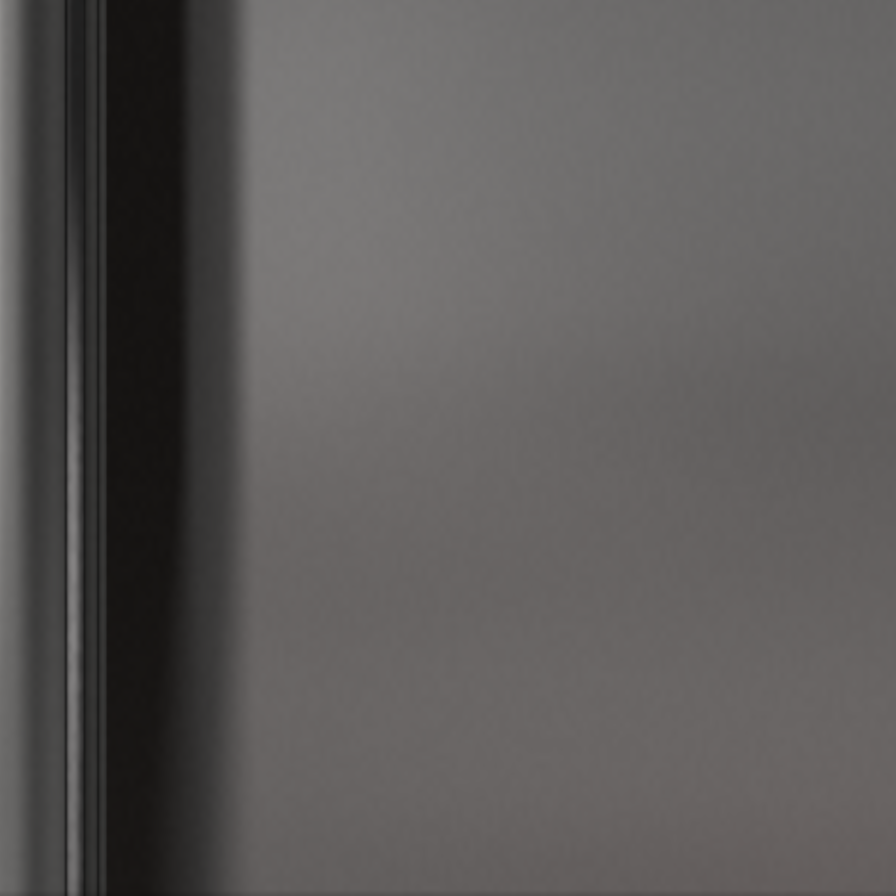
Reproduce this texture procedurally as a three.js fragment shader.

```glsl
// Brushed dark metal panel beside a vertical black groove and a polished trim.
#define TRIM_LEFT 0.0735
#define TRIM_RIGHT 0.0935
#define GROOVE_LEFT 0.119
#define GROOVE_RIGHT 0.208
#define PANEL_LEFT 0.268
#define EDGE 0.0015
#define GRAIN 0.010
#define WARM_TINT vec3(1.025, 0.990, 0.980)
#define GROOVE_COLOR vec3(0.085, 0.077, 0.072)

varying vec2 vUv;

float hash(vec2 p) {
  vec3 q = fract(vec3(p.xyx) * 0.1031);
  q += dot(q, q.yzx + 33.33);
  return fract((q.x + q.y) * q.z);
}

float noise(vec2 p) {
  vec2 i = floor(p);
  vec2 f = fract(p);
  f = f * f * (3.0 - 2.0 * f);
  return mix(mix(hash(i), hash(i + vec2(1.0, 0.0)), f.x),
             mix(hash(i + vec2(0.0, 1.0)), hash(i + 1.0), f.x), f.y);
}

float glow(vec2 p, vec2 center, vec2 radius) {
  vec2 d = (p - center) / radius;
  return exp(-dot(d, d));
}

float stepAt(float x, float edge) {
  return smoothstep(edge - EDGE, edge + EDGE, x);
}

float line(float x, float center, float width) {
  float d = (x - center) / width;
  return exp(-d * d);
}

// Broad reflections across the large panel
vec3 panel(vec2 p) {
  float light = 0.393;
  light += 0.070 * glow(p, vec2(0.32, 0.96), vec2(0.28, 0.22));
  light += 0.062 * glow(p, vec2(0.32, 0.66), vec2(0.30, 0.19));
  light += 0.022 * glow(p, vec2(0.72, 0.82), vec2(0.30, 0.22));
  light -= 0.022 * glow(p, vec2(0.98, 0.50), vec2(0.28, 0.20));
  light += 0.010 * glow(p, vec2(0.70, 0.24), vec2(0.35, 0.14));
  light -= 0.022 * smoothstep(0.14, 0.0, p.y);
  light += 0.010 * (noise(p * vec2(4.0, 9.0)) - 0.5);
  vec3 tint = mix(WARM_TINT, vec3(1.01, 0.995, 0.99), smoothstep(0.3, 0.9, p.y));
  tint.r += 0.025 * glow(p, vec2(0.95, 0.0), vec2(0.4, 0.15));
  return light * tint;
}

// Rounded strip at the far left, bright on its outer side
vec3 outerStrip(vec2 p) {
  float upper = smoothstep(0.1, 0.65, p.y);
  float light = mix(0.25, 0.39, 1.0 - smoothstep(0.012, 0.042, p.x));
  light += mix(0.03, 0.16, upper) * exp(-p.x / 0.011);
  light -= 0.05 * upper * smoothstep(0.012, 0.03, p.x);
  light += 0.045 * line(p.x, 0.061, 0.012);
  return light * vec3(1.005, 0.995, 0.985);
}

// Polished trim whose highlight fades toward the top
vec3 trim(vec2 p) {
  float shine = 1.0 - smoothstep(0.42, 0.90, p.y);
  shine *= mix(0.82, 1.0, smoothstep(0.0, 0.35, p.y));
  float light = 0.13 + 0.37 * shine * line(p.x, 0.082, 0.008);
  light += 0.05 * line(p.x, 0.077, 0.003);
  light += 0.04 * shine * (noise(p * vec2(180.0, 90.0)) - 0.5);
  return light * vec3(1.0, 0.985, 0.985);
}

// Dark step with two fine seams between trim and groove
vec3 darkStep(vec2 p) {
  float light = 0.175 + 0.035 * line(p.x, 0.104, 0.004);
  light -= 0.085 * line(p.x, TRIM_RIGHT, 0.0025);
  light -= 0.075 * line(p.x, 0.1095, 0.0015);
  light += 0.04 * line(p.x, 0.115, 0.0025);
  return light * vec3(1.0, 0.99, 0.97);
}

void main() {
  vec2 p = vUv;
  float low = 1.0 - smoothstep(0.0, 0.55, p.y);

  // Groove and its soft shadow band
  vec3 color = GROOVE_COLOR * mix(1.0, 1.15, low);
  float shadow = smoothstep(GROOVE_RIGHT - mix(0.012, 0.055, low),
                            GROOVE_RIGHT + mix(0.012, 0.030, low), p.x);
  float band = mix(0.200, 0.245, smoothstep(0.21, 0.26, p.x));
  color = mix(color, band * vec3(1.01, 0.99, 0.98), shadow);

  // Panel with a softly rounded left edge
  float spread = mix(0.020, 0.034, low);
  float center = PANEL_LEFT - 0.010 * low;
  color = mix(color, panel(p), smoothstep(center - spread, center + spread, p.x));

  // Hard-edged vertical parts on the left
  color = mix(darkStep(p), color, stepAt(p.x, GROOVE_LEFT));
  color = mix(trim(p), color, stepAt(p.x, TRIM_RIGHT));
  color = mix(outerStrip(p), color, stepAt(p.x, TRIM_LEFT));
  color *= 1.0 - 0.45 * line(p.x, TRIM_LEFT, 0.0018);

  // Faint grain and a darker lower rim
  color += GRAIN * (noise(p * vec2(150.0, 110.0)) - 0.5);
  color *= 1.0 - 0.12 * smoothstep(0.008, 0.0, p.y);
  gl_FragColor = vec4(color, 1.0);
}
```
